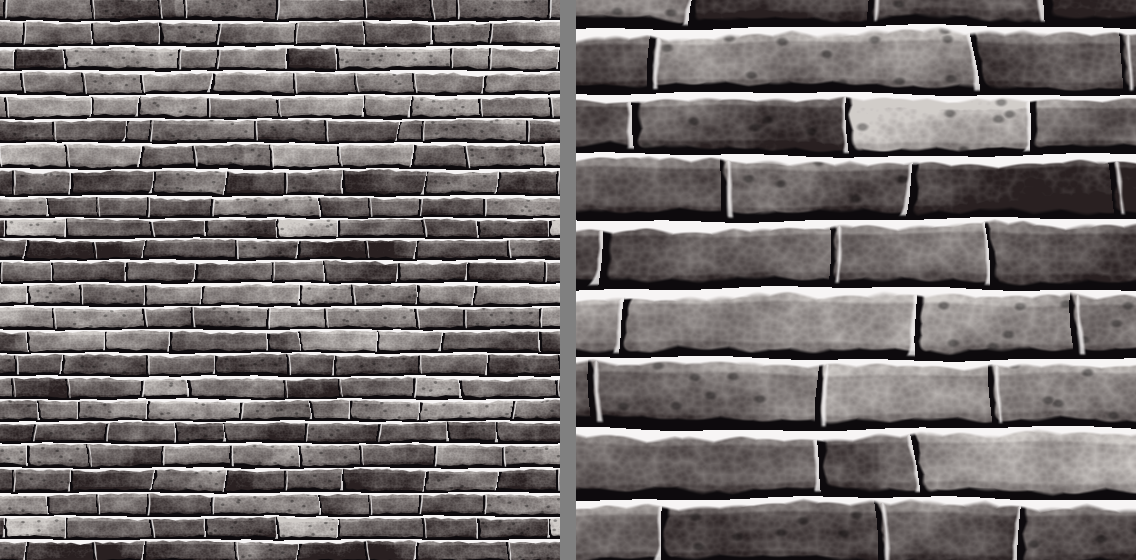
Left: the whole. Right: its middle third, enlarged.
This texture is drawn by a three.js fragment shader. Its source:

```glsl
// Weathered grey brick wall: uneven courses, white lit top edges, black shadow gaps.
#define COURSES 24.0
#define BRICKS 8.23
#define BRICK_REPEAT 4.0
#define COURSE_REPEAT 13.0
#define JITTER 0.34
#define GAP_WIDTH 0.0045
#define LIT_WIDTH 0.0048
#define CORNER 0.008
#define SOFT 0.0012
#define TONE_SPREAD 0.85

varying vec2 vUv;

const vec3 GAP_BLACK = vec3(0.05, 0.04, 0.05);
const vec3 BRICK_DARK = vec3(0.30, 0.27, 0.27);
const vec3 BRICK_LIGHT = vec3(0.70, 0.68, 0.67);
const vec3 LIT_WHITE = vec3(0.97, 0.96, 0.96);

float hash(vec2 p) {
  return fract(sin(dot(p, vec2(127.1, 311.7))) * 4375.85);
}

// Cellular noise: distance to the nearest scattered point
float cells(vec2 p) {
  vec2 base = floor(p);
  float nearest = 2.0;
  for (int j = -1; j <= 1; j++) {
    for (int i = -1; i <= 1; i++) {
      vec2 c = base + vec2(float(i), float(j));
      vec2 point = c + vec2(hash(c), hash(c + 37.3));
      nearest = min(nearest, distance(p, point));
    }
  }
  return nearest;
}

float bump(float x, float centre, float width) {
  float d = (x - centre) / width;
  return exp(-d * d);
}

// 1 inside a line of the given width, 0 outside
float line(float d, float width) {
  return 1.0 - smoothstep(width - SOFT, width + SOFT, d);
}

// Position of a slightly slanted joint, in brick units
float joint(float i, float row, float v) {
  vec2 id = vec2(mod(i, BRICK_REPEAT), row);
  float slant = (hash(id + 7.7) - 0.5) * (v - 0.5) * 0.11;
  return i + 0.5 + JITTER * (2.0 * hash(id) - 1.0) + slant;
}

void main() {
  vec2 p = vec2(vUv.x, 1.0 - vUv.y);

  // Surface noise, line width and gentle wobble
  float grain = 0.6 * cells(p * vec2(210.0, 250.0)) + 0.4 * cells(p.yx * 137.0 + 5.0) - 0.5;
  float mottle = cells(p * vec2(42.0, 60.0)) - 0.5;
  float patches = cells(p * vec2(13.0, 21.0) + 3.0) - 0.5;
  float rag = 1.0 + 0.9 * (cells(p * vec2(48.0, 75.0)) - 0.5);
  rag += 0.22 * sin(p.x * 13.0 + 4.0 * sin(p.y * 29.0));
  vec2 q = p + 0.0006 * sin(p.yx * vec2(120.0, 67.0) + 3.0 * sin(p.xy * 41.0));
  q.y += 0.0012 * sin(p.x * 19.0 + p.y * 47.0);

  // Courses of uneven height, the lowest ones repeating higher ones
  float drift = 0.125 + 0.28 * bump(p.y, 0.358, 0.065)
              - 0.125 * bump(p.y, 0.792, 0.059) - 0.34 * exp(-p.y / 0.098);
  float y = q.y * COURSES - drift;
  float v = fract(y);
  float row = floor(y);
  if (row > 19.5) row -= COURSE_REPEAT;

  // Brick between its left and right joints
  float u = q.x * BRICKS + BRICK_REPEAT * hash(vec2(row, 5.3));
  float left = floor(u);
  if (u < joint(left, row, v)) left -= 1.0;
  float start = joint(left, row, v);
  float end = joint(left + 1.0, row, v);
  vec2 id = vec2(mod(left, BRICK_REPEAT), row);
  vec2 nextId = vec2(mod(left + 1.0, BRICK_REPEAT), row);
  float fromLeft = (u - start) / BRICKS;
  float fromRight = (end - u) / BRICKS;
  float fromTop = v / COURSES;
  float fromBottom = (1.0 - v) / COURSES;
  float along = (u - start) / (end - start);

  // Brick tone: some courses darker, some of stronger contrast
  float contrast = abs(mod(row, 7.0) - 2.0) < 0.5 ? 1.7 : 0.8;
  float tone = 0.45 + TONE_SPREAD * contrast * (hash(id + 3.1) - 0.5);
  tone += 0.45 * (hash(vec2(row, 9.1)) - 0.5);
  tone -= mod(row, 10.0) < 0.5 ? 0.3 : 0.0;
  tone += TONE_SPREAD * (hash(id + 11.9) - 0.5) * (along - 0.5);

  // Some bricks change tone partway along
  float split = smoothstep(-0.03, 0.03, along - 0.3 - 0.4 * hash(id + 5.9));
  tone += 0.5 * (hash(id + 29.3) - 0.5) * step(0.5, hash(id + 17.1)) * (split - 0.5);

  // Weathering and light from above
  tone += 0.22 * (0.5 - v) + 0.32 * mottle + 0.4 * patches + 0.42 * grain;
  tone += 0.07 * sin(p.x * 37.0 + 2.0 * sin(p.y * 71.0 + p.x * 23.0));
  tone += 0.3 * line(fromTop, 0.009) - 0.2 * line(fromBottom, 0.009);
  vec3 colour = mix(BRICK_DARK, BRICK_LIGHT, clamp(tone, -0.35, 1.3));

  // Small dark chips
  float chip = 1.0 - smoothstep(0.05, 0.16, cells(p * vec2(34.0, 48.0) + 9.0));
  colour *= 1.0 - 0.35 * chip * step(0.55, hash(id + 21.7));

  // Black gaps left of and below each brick, with a rounded corner
  vec2 inset = max(CORNER - vec2(fromLeft + 0.0006, fromBottom - 0.0011), 0.0);
  float gap = line(CORNER - length(inset), GAP_WIDTH * rag);
  colour = mix(colour, GAP_BLACK, gap);

  // White edges: beside the joints, then along the tops
  float flare = 0.0035 * pow(v, 7.0);
  float rightLit = step(0.5, hash(nextId + 15.3)) * line(fromRight, (0.0020 + flare) * rag);
  float leftLit = step(hash(id + 15.3), 0.5) * line(abs(fromLeft - 0.0052), 0.0012 * rag);
  float sideLit = max(rightLit, leftLit) * (1.0 - line(fromBottom, 0.003));
  float courseLit = 0.85 + 0.35 * hash(vec2(row, 31.7));
  float topLit = line(fromTop, LIT_WIDTH * rag * courseLit);
  colour = mix(colour, LIT_WHITE, max(0.8 * sideLit, topLit));

  gl_FragColor = vec4(colour, 1.0);
}
```
